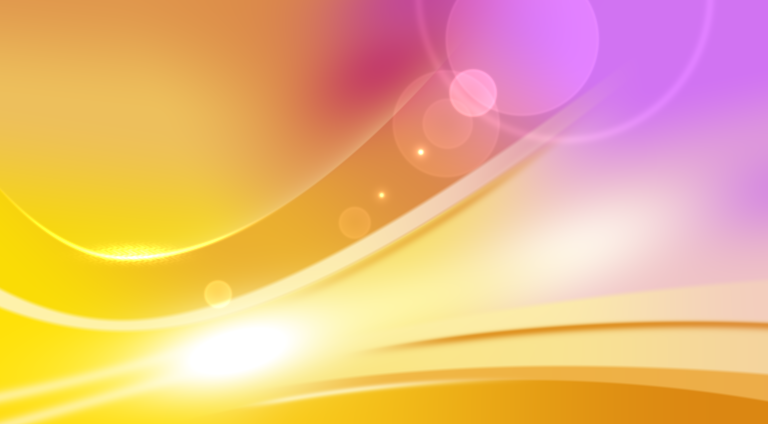
Write a WebGL 2 fragment shader that draws this background.

```glsl
#version 300 es
precision highp float;
// Draws flowing golden ribbons of light rising into a violet haze, with soft lens flares.

#define SOFT 0.0022
#define CORE_GLOW 1.0
#define HAZE_GLOW 0.85
#define CREST_LIGHT 0.75
#define FLARE_LIGHT 0.11

uniform vec2 u_resolution;
out vec4 outColor;

const vec3 YELLOW  = vec3(1.00, 0.88, 0.02);
const vec3 AMBER   = vec3(0.92, 0.69, 0.18);
const vec3 SAND    = vec3(0.93, 0.75, 0.36);
const vec3 ORANGE  = vec3(0.86, 0.54, 0.28);
const vec3 CRIMSON = vec3(0.76, 0.20, 0.38);
const vec3 MAGENTA = vec3(0.75, 0.26, 0.62);
const vec3 ROSE    = vec3(0.85, 0.50, 0.55);
const vec3 VIOLET  = vec3(0.82, 0.45, 0.95);
const vec3 BLUSH   = vec3(0.94, 0.77, 0.77);
const vec3 LEMON   = vec3(0.97, 0.87, 0.42);
const vec3 CREAM   = vec3(1.00, 0.96, 0.78);
const vec3 BRONZE  = vec3(0.86, 0.53, 0.07);

// Valley curve: steep on the left of its low point, straightening on the right.
float valley(float x, vec2 low, float left, float right, float ease) {
  float d = x - low.x;
  return low.y + d * d * (d < 0.0 ? left : right / (1.0 + ease * d));
}

float hill(float x, vec2 top, float bend) {
  return top.y - bend * (x - top.x) * (x - top.x);
}

float edge(float d, float w) { return smoothstep(-w, w, d); }
float line(float d, float w) { return exp(-d * d / (w * w)); }

// Elliptical glow, turned by an angle.
float glow(vec2 p, vec2 centre, vec2 size, float angle) {
  float c = cos(angle), s = sin(angle);
  vec2 q = mat2(c, -s, s, c) * (p - centre) / size;
  return exp(-dot(q, q));
}

// Lens disc with a brighter rim.
float disc(vec2 p, vec2 centre, float radius) {
  float d = length(p - centre) - radius;
  return edge(-d, SOFT) * (0.6 + 0.4 * smoothstep(-radius, 0.0, d)) + 0.5 * line(d, 0.002);
}

vec3 upperSheet(vec2 p) {
  vec3 c = mix(YELLOW * 0.97, SAND, smoothstep(0.22, 0.42, p.y + 0.15 * p.x));
  c = mix(c, ORANGE, 0.75 * smoothstep(0.42, 0.58, p.y + 0.1 * p.x));
  return mix(c, ORANGE, smoothstep(0.2, 0.46, p.x + 0.4 * (p.y - 0.4)));
}

vec3 middleSheet(vec2 p) {
  float t = p.x + p.y;
  vec3 c = mix(YELLOW * 0.98, AMBER, smoothstep(0.2, 0.55, t));
  c = mix(c, ORANGE, smoothstep(0.58, 0.9, t));
  c = mix(c, ROSE, smoothstep(0.85, 1.06, t));
  return mix(c, VIOLET, smoothstep(0.98, 1.24, t));
}

vec3 lowerSheet(vec2 p) {
  vec3 c = mix(YELLOW, LEMON, smoothstep(0.15, 0.45, p.x));
  c = mix(c, BLUSH, smoothstep(0.52, 0.78, p.x));
  float haze = smoothstep(0.26, 0.43, p.y - 0.2 * (p.x - 0.8));
  c = mix(c, VIOLET, haze * smoothstep(0.62, 0.85, p.x));
  return mix(c, VIOLET * 0.97, 0.7 * glow(p, vec2(1.02, 0.31), vec2(0.13, 0.07), 0.2));
}

void main() {
  vec2 p = gl_FragCoord.xy / u_resolution.x;
  float x = p.x;

  // Upper and middle sheets, parted by a glowing crest
  float crest = p.y - valley(x, vec2(0.165, 0.216), 3.3, 1.8, 0.5);
  float crestFade = 1.0 - smoothstep(0.47, 0.62, x);
  vec3 col = mix(middleSheet(p), upperSheet(p), edge(crest, SOFT + 0.03 * x * x) * crestFade);
  col = mix(col, CRIMSON, 0.9 * glow(p, vec2(0.5, 0.465), vec2(0.1, 0.06), 0.6));
  col = mix(col, MAGENTA, 0.85 * glow(p, vec2(0.54, 0.56), vec2(0.12, 0.07), 0.3));
  float sheen = exp(-max(crest, 0.0) / 0.022) * edge(crest, SOFT);
  col = mix(col, CREAM, sheen * 0.32 * smoothstep(0.05, 0.2, x) * crestFade);
  col += CREAM * CREST_LIGHT * line(crest, 0.0025) * glow(p, vec2(0.17, 0.22), vec2(0.11, 0.1), 0.0);

  // Lower sheet, and the pale ribbon above it
  float top = p.y - valley(x, vec2(0.16, 0.135), 1.6, 1.7, 1.8);
  float base = p.y - valley(x, vec2(0.16, 0.121), 1.2, 1.3, 1.1);
  float blur = SOFT + 0.06 * smoothstep(0.55, 1.0, x);
  col = mix(col, lowerSheet(p), edge(-base, blur));
  float shade = line(base + 0.009, 0.008) * smoothstep(0.33, 0.45, x) * (1.0 - smoothstep(0.58, 0.76, x));
  col = mix(col, mix(AMBER, ORANGE, smoothstep(0.45, 0.75, x)), 0.75 * shade);
  float ribbon = edge(-top, 0.004) * edge(base, 0.004) * (1.0 - smoothstep(0.58, 0.84, x));
  col = mix(col, mix(CREAM, BLUSH, smoothstep(0.42, 0.72, x)), 0.85 * ribbon);

  // Broad haze behind the lower ribbons
  col = mix(col, vec3(1.0, 0.98, 0.96), HAZE_GLOW * glow(p, vec2(0.745, 0.225), vec2(0.14, 0.055), 0.35));
  col = mix(col, vec3(1.0, 0.97, 0.7), 0.8 * glow(p, vec2(0.5, 0.15), vec2(0.2, 0.045), 0.25));

  // Cream band with a bronze seam
  float dx = 1.0 - x;
  float bandTop = 0.1875 - 0.075 * dx - 0.11 * dx * dx - p.y;
  float bandFade = smoothstep(0.34, 0.6, x);
  float seam = p.y - hill(x, vec2(0.9, 0.131), 0.205);
  vec3 band = mix(mix(LEMON, CREAM, 0.65), BLUSH, 0.75 * smoothstep(0.7, 1.02, x));
  band = mix(band, LEMON, 0.45 * edge(-seam, 0.012));
  col = mix(col, band, edge(bandTop, 0.005) * bandFade * 0.9);
  float seamLine = line(seam, seam < 0.0 ? 0.007 : 0.0035) * smoothstep(0.43, 0.62, x);
  col = mix(col, mix(BRONZE, ORANGE, 0.5 * smoothstep(0.75, 1.0, x)), 0.88 * seamLine);

  // Golden fold along the bottom
  float fold = hill(x, vec2(0.73, 0.0755), x < 0.73 ? 0.2 : 0.15) - p.y;
  float floorEdge = hill(x, vec2(0.68, 0.0573), 0.27) - p.y;
  float foldFade = smoothstep(0.3, 0.52, x);
  col = mix(col, mix(AMBER, ORANGE, 0.4 * x) * 1.03, edge(fold, 0.003) * foldFade * 0.85);
  vec3 ground = mix(vec3(0.98, 0.8, 0.1), BRONZE, smoothstep(0.3, 0.95, x));
  col = mix(col, ground, edge(floorEdge, SOFT) * smoothstep(0.2, 0.4, x));
  col = mix(col, CREAM, 0.8 * line(floorEdge, 0.004) * smoothstep(0.3, 0.38, x) * (1.0 - smoothstep(0.45, 0.72, x)));

  // Streaks and the white-hot core
  col = mix(col, vec3(1.0, 0.84, 0.02), 0.6 * glow(p, vec2(0.0), vec2(0.25, 0.04), 0.0));
  for (int i = 0; i < 2; i++) {
    float k = float(i);
    float streak = p.y - (0.035 - 0.039 * k + (0.2 + 0.08 * k) * x + 0.2 * (1.0 - k) * x * x);
    col = mix(col, CREAM, 0.7 * line(streak, 0.009) * (1.0 - smoothstep(0.2, 0.36, x)));
  }
  col = mix(col, vec3(1.0, 0.98, 0.6), 0.65 * glow(p, vec2(0.29, 0.1), vec2(0.22, 0.065), 0.2));
  col = mix(col, vec3(1.0), min(1.0, CORE_GLOW * 1.35 * glow(p, vec2(0.31, 0.095), vec2(0.115, 0.047), 0.25)));

  // Lens discs, halo and twinkles
  float flare = 0.7 * disc(p, vec2(0.68, 0.501), 0.099) + 1.3 * disc(p, vec2(0.616, 0.431), 0.03);
  flare += 0.5 * disc(p, vec2(0.581, 0.391), 0.069) + 0.4 * disc(p, vec2(0.583, 0.391), 0.032);
  flare += 0.5 * disc(p, vec2(0.462, 0.262), 0.02) + disc(p, vec2(0.284, 0.169), 0.017);
  flare += 0.6 * line(length(p - vec2(0.735, 0.56)) - 0.19, 0.006);
  col += FLARE_LIGHT * flare * vec3(0.9, 0.75, 0.8);
  for (int i = 0; i < 2; i++) {
    float r = length(p - mix(vec2(0.548, 0.354), vec2(0.497, 0.298), float(i)));
    col += CREAM * (0.8 * line(r, 0.003) + 0.15 * line(r, 0.009)) * (1.0 - 0.35 * float(i));
  }
  float glitter = 0.5 + 0.5 * sin(x * 610.0 + 2.0 * sin(p.y * 730.0)) * sin(p.y * 540.0 + x * 270.0);
  col += CREAM * (0.2 + 0.4 * glitter) * glow(p, vec2(0.174, 0.221), vec2(0.042, 0.009), 0.0);

  outColor = vec4(clamp(col, 0.0, 1.0), 1.0);
}
```
